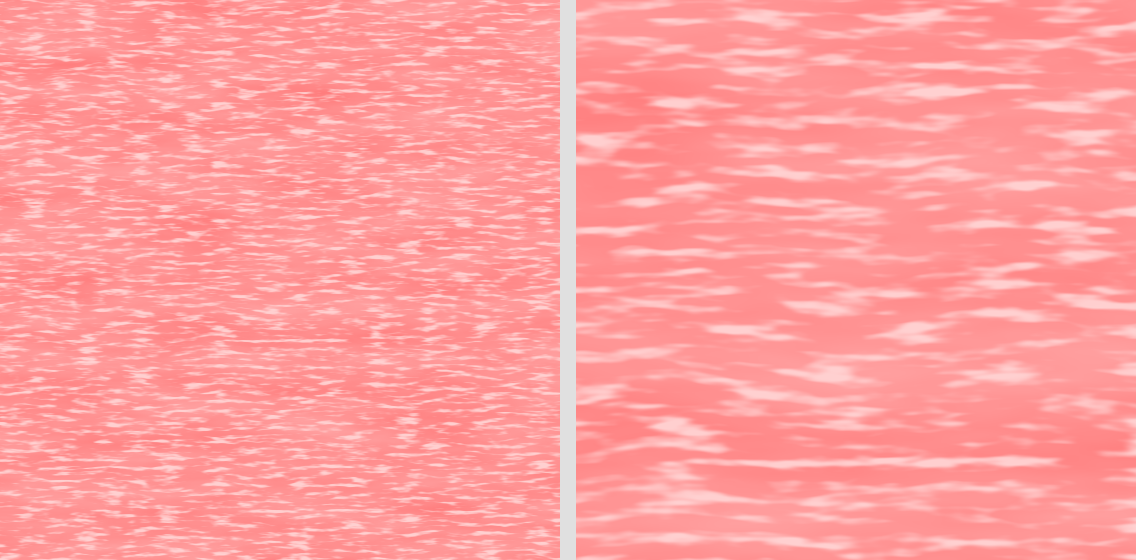
Left, the full canvas; right, a detail of the centre.
Write a WebGL 2 fragment shader that draws this texture.

```glsl
#version 300 es
precision highp float;

uniform vec2 u_resolution;
out vec4 fragColor;

// Colours
const vec3 DEEP_ROSE = vec3(1.0, 0.49, 0.49);
const vec3 SOFT_ROSE = vec3(1.0, 0.645, 0.645);
const vec3 PALE_PINK = vec3(1.0, 0.83, 0.83);

// Cells across the canvas, horizontally and vertically
const vec2 CLOUD_SCALE = vec2(4.5, 21.0);
const vec2 STREAK_SCALE = vec2(21.0, 128.0);
const vec2 FLECK_SCALE = vec2(43.0, 241.0);
const vec2 FIBRE_SCALE = vec2(87.0, 373.0);
const vec2 WARP_SCALE = vec2(9.0, 14.0);

const vec3 STREAK_WEIGHTS = vec3(1.0, 0.55, 0.28);
const float STREAK_START = -0.11;
const float STREAK_FULL = 0.6;
const float STREAK_OPACITY = 0.94;
const float WARP_AMOUNT = 0.005;
const int CLOUD_OCTAVES = 4;
const float TAU = 6.28319;

float hash(vec2 p) {
    return fract(sin(dot(p, vec2(127.1, 311.7))) * 43758.5453);
}

// Slope of a random direction at a cell corner, seen from the offset d
float cornerSlope(vec2 corner, vec2 d) {
    float angle = TAU * hash(corner);
    return dot(vec2(cos(angle), sin(angle)), d);
}

// Gradient noise, centred on zero
float gradientNoise(vec2 p) {
    vec2 cell = floor(p);
    vec2 f = fract(p);
    vec2 w = f * f * (3.0 - 2.0 * f);
    vec2 x = vec2(1.0, 0.0);
    vec2 y = vec2(0.0, 1.0);
    float bottom = mix(cornerSlope(cell, f), cornerSlope(cell + x, f - x), w.x);
    float top = mix(cornerSlope(cell + y, f - y), cornerSlope(cell + 1.0, f - 1.0), w.x);
    return mix(bottom, top, w.y);
}

float cloudNoise(vec2 p) {
    float sum = 0.0;
    float weight = 0.5;
    for (int i = 0; i < CLOUD_OCTAVES; i++) {
        sum += weight * gradientNoise(p);
        weight *= 0.55;
        p = p * 2.03 + vec2(17.3, 41.7);
    }
    return clamp(0.5 + sum, 0.0, 1.0);
}

// Rows of streaks broken up by shorter flecks and fine fibres
float streakNoise(vec2 p) {
    vec3 layers = vec3(
        gradientNoise(p * STREAK_SCALE + vec2(5.2, 9.4)),
        gradientNoise(p * FLECK_SCALE + vec2(31.7, 12.6)),
        gradientNoise(p * FIBRE_SCALE + vec2(71.1, 53.8)));
    return dot(layers, STREAK_WEIGHTS);
}

void main() {
    vec2 p = gl_FragCoord.xy / u_resolution;

    // Gentle waviness of the grain
    p.y += WARP_AMOUNT * gradientNoise(p * WARP_SCALE);

    // Soft clouded ground
    vec3 color = mix(DEEP_ROSE, SOFT_ROSE, cloudNoise(p * CLOUD_SCALE));

    // Pale horizontal streaks
    float streak = smoothstep(STREAK_START, STREAK_FULL, streakNoise(p));
    color = mix(color, PALE_PINK, STREAK_OPACITY * streak);

    fragColor = vec4(color, 1.0);
}
```
